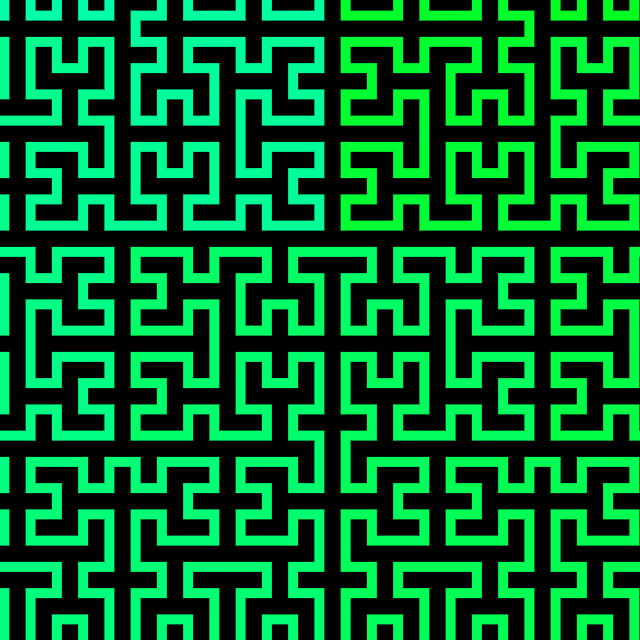
This pattern is drawn by a Shadertoy shader. Its source:

```glsl
const int GRID = 32;                          // cells per side, a power of two
const vec2 CENTER = vec2(266.0, 321.0) / 512.0; // middle of the curve on the canvas
const float PITCH = 21.0 / 512.0;             // cell size
const float HALF_WIDTH = 4.0 / 21.0;          // half line width, in cells
const vec3 START_COLOR = vec3(0.0, 1.0, 0.105);
const vec3 END_COLOR = vec3(0.0, 1.0, 0.685);
const vec3 BACKGROUND = vec3(0.0);

// Position of a cell along the Hilbert curve
int hilbertIndex(ivec2 cell) {
    int index = 0;
    for (int s = GRID / 2; s > 0; s /= 2) {
        int rx = (cell.x & s) > 0 ? 1 : 0;
        int ry = (cell.y & s) > 0 ? 1 : 0;
        index += s * s * ((3 * rx) ^ ry);
        if (ry == 0) {
            if (rx == 1) cell = GRID - 1 - cell;
            cell = cell.yx;
        }
    }
    return index;
}

float boxDistance(vec2 p, vec2 halfSize) {
    vec2 d = abs(p) - halfSize;
    return max(d.x, d.y);
}

void mainImage(out vec4 fragColor, in vec2 fragCoord) {
    // Grid axes run left and down, so the curve starts at the upper right
    vec2 uv = fragCoord / iResolution.xy;
    vec2 p = (CENTER - uv) / PITCH + 0.5 * float(GRID);
    ivec2 cell = ivec2(floor(p));
    vec2 local = fract(p) - 0.5;
    int index = hilbertIndex(cell);

    // One square-ended arm toward each neighbour next along the curve
    float dist = 1.0;
    ivec2 dir = ivec2(1, 0);
    for (int i = 0; i < 4; i++) {
        if (abs(hilbertIndex(cell + dir) - index) == 1) {
            vec2 arm = 0.25 * vec2(dir);
            dist = min(dist, boxDistance(local - arm, abs(arm) + HALF_WIDTH));
        }
        dir = ivec2(-dir.y, dir.x);
    }

    // Edge smoothing and colour along the curve
    float pixel = 1.0 / (PITCH * min(iResolution.x, iResolution.y));
    float coverage = clamp(0.5 - dist / pixel, 0.0, 1.0);
    float progress = float(index) / float(GRID * GRID - 1);
    vec3 lineColor = mix(START_COLOR, END_COLOR, progress);
    fragColor = vec4(mix(BACKGROUND, lineColor, coverage), 1.0);
}
```
